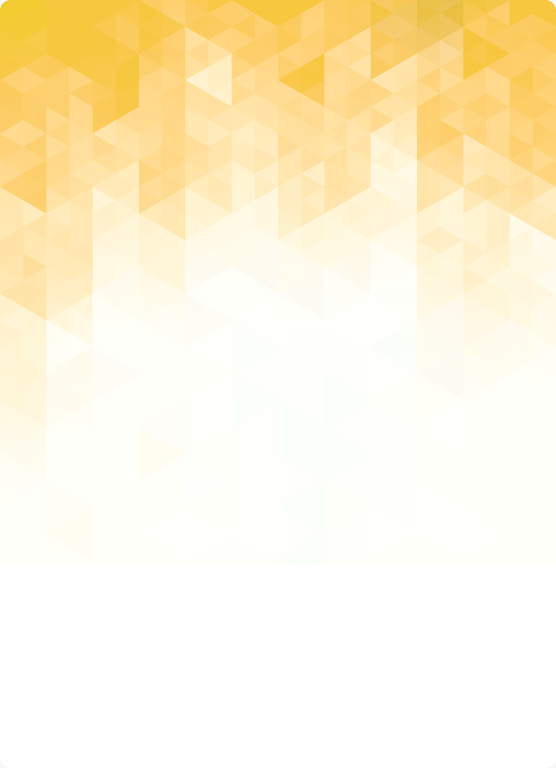
A WebGL 2 fragment shader for this background:

```glsl
#version 300 es
precision highp float;

#define COLUMNS 12.0
#define ROW_HEIGHT 0.0695
#define BAND_BOTTOM 0.267
#define CORNER_RADIUS 0.014
#define FADE_POWER 1.3
#define COARSE_CONTRAST 0.26
#define FINE_CONTRAST 0.16
#define ACCENT_SPREAD 2.6
#define SAMPLES 3

uniform vec2 u_resolution;
out vec4 outColor;

// Depth, in rows, at which each column fades to white
const float fadeDepth[12] = float[12](
    9.7, 8.4, 6.5, 6.9, 5.9, 5.8, 6.3, 6.1, 5.7, 7.3, 8.0, 7.8);

// Soft tone shifts: column, row, strength
const vec3 accents[14] = vec3[14](
    vec3(4.4, 1.1, -0.26), vec3(3.5, 3.7, 0.20), vec3(6.9, 3.5, 0.15),
    vec3(1.4, 2.7, -0.20), vec3(8.5, 2.8, -0.20), vec3(11.5, 3.2, 0.20),
    vec3(9.5, 2.2, 0.15), vec3(2.4, 1.5, 0.16), vec3(11.4, 4.6, -0.10),
    vec3(9.5, 7.0, 0.09), vec3(3.4, 8.55, 0.08), vec3(1.5, 9.9, 0.08),
    vec3(1.5, 6.4, -0.12), vec3(6.4, 2.0, 0.10));

float hash(vec2 p) {
    vec3 q = fract(vec3(p.xyx) * 0.1031);
    q += dot(q, q.yzx + 33.33);
    return fract((q.x + q.y) * q.z);
}

// Centre of the triangle holding p, on a lattice refined by scale
vec2 triangleCentre(vec2 p, float scale) {
    vec2 diagonal = floor(scale * (p.y + 0.5 + vec2(-0.5, 0.5) * p.x));
    float middle = diagonal.y - diagonal.x;
    float side = p.x * scale < middle ? -1.0 : 1.0;
    vec2 centre = vec2(middle + side / 3.0, 0.5 * (diagonal.x + diagonal.y + 1.0));
    return centre / scale - vec2(0.0, 0.5);
}

float triangleNoise(vec2 centre, float seed) {
    return hash(floor(centre * 12.0 + 0.5) + seed) - 0.5;
}

// White to gold
vec3 goldRamp(float v) {
    vec3 c = mix(vec3(1.0, 1.0, 0.98), vec3(1.0, 0.96, 0.84), smoothstep(0.0, 0.26, v));
    c = mix(c, vec3(1.0, 0.90, 0.68), smoothstep(0.22, 0.50, v));
    c = mix(c, vec3(1.0, 0.85, 0.55), smoothstep(0.46, 0.68, v));
    c = mix(c, vec3(0.99, 0.80, 0.39), smoothstep(0.64, 0.85, v));
    return mix(c, vec3(0.97, 0.78, 0.25), smoothstep(0.82, 1.0, v));
}

vec3 mosaic(vec2 p) {
    vec2 coarse = triangleCentre(p, 1.0);
    vec2 fine = triangleCentre(p, 2.0);
    vec2 broad = triangleCentre(p, 0.5);
    float coarseNoise = triangleNoise(coarse, 17.0);
    float fineNoise = triangleNoise(fine, 53.0);

    // Column fade, stepped by triangle
    int column = clamp(int(floor(coarse.x)), 0, int(COLUMNS) - 1);
    float row = mix(mix(coarse.y, fine.y, 0.4), p.y, 0.25);
    float tone = pow(clamp(1.0 - row / fadeDepth[column], 0.0, 1.0), FADE_POWER);
    float facet = COARSE_CONTRAST * coarseNoise + FINE_CONTRAST * fineNoise
        + 0.12 * triangleNoise(broad, 91.0);
    tone += facet * smoothstep(0.0, 0.5, tone);

    // Local accents and a faint cream edge on the left
    for (int i = 0; i < accents.length(); i++) {
        vec2 d = coarse - accents[i].xy;
        tone += accents[i].z * exp(-ACCENT_SPREAD * dot(d, d));
    }
    tone += 0.07 * smoothstep(4.0, 0.0, coarse.x) * smoothstep(11.0, 6.0, row);
    tone = clamp(tone, 0.0, 1.0);
    vec3 color = goldRamp(tone);

    // Blush and mint facets where the mosaic is pale
    float pale = smoothstep(0.3, 0.05, tone);
    float blush = smoothstep(0.1, 0.4, coarseNoise) * smoothstep(10.0, 5.0, row);
    float mint = smoothstep(4.0, 1.0, abs(coarse.x - 7.0)) * smoothstep(5.0, 7.0, row);
    color = mix(color, vec3(0.995, 0.97, 0.935), 0.6 * pale * blush);
    color = mix(color, vec3(0.98, 1.0, 0.98), pale * mint * (0.5 + coarseNoise));

    // Olive shade near the top right, yellow in the top left
    float top = smoothstep(1.6, 0.0, row);
    color -= vec3(0.06, 0.03, 0.0) * top * smoothstep(1.4, 0.2, abs(coarse.x - 9.3));
    color += vec3(-0.02, 0.02, -0.06) * top * smoothstep(2.0, 0.0, coarse.x);
    return color;
}

void main() {
    float pixel = 1.0 / u_resolution.y;

    // Average several samples for smooth facet edges
    vec3 color = vec3(0.0);
    for (int i = 0; i < SAMPLES * SAMPLES; i++) {
        vec2 offset = (vec2(i % SAMPLES, i / SAMPLES) + 0.5) / float(SAMPLES) - 0.5;
        vec2 uv = (gl_FragCoord.xy + offset) / u_resolution;
        vec2 p = vec2(uv.x * COLUMNS, (1.0 - uv.y) / ROW_HEIGHT);
        color += uv.y > BAND_BOTTOM ? mosaic(p) : vec3(1.0);
    }
    color /= float(SAMPLES * SAMPLES);

    // Rounded card corners
    vec2 halfSize = 0.5 * u_resolution * pixel;
    vec2 q = abs(gl_FragCoord.xy * pixel - halfSize) - halfSize + CORNER_RADIUS;
    float corner = length(max(q, 0.0)) - CORNER_RADIUS;
    color = mix(color, vec3(0.97), smoothstep(-0.5 * pixel, 0.5 * pixel, corner));
    outColor = vec4(clamp(color, 0.0, 1.0), 1.0);
}
```
